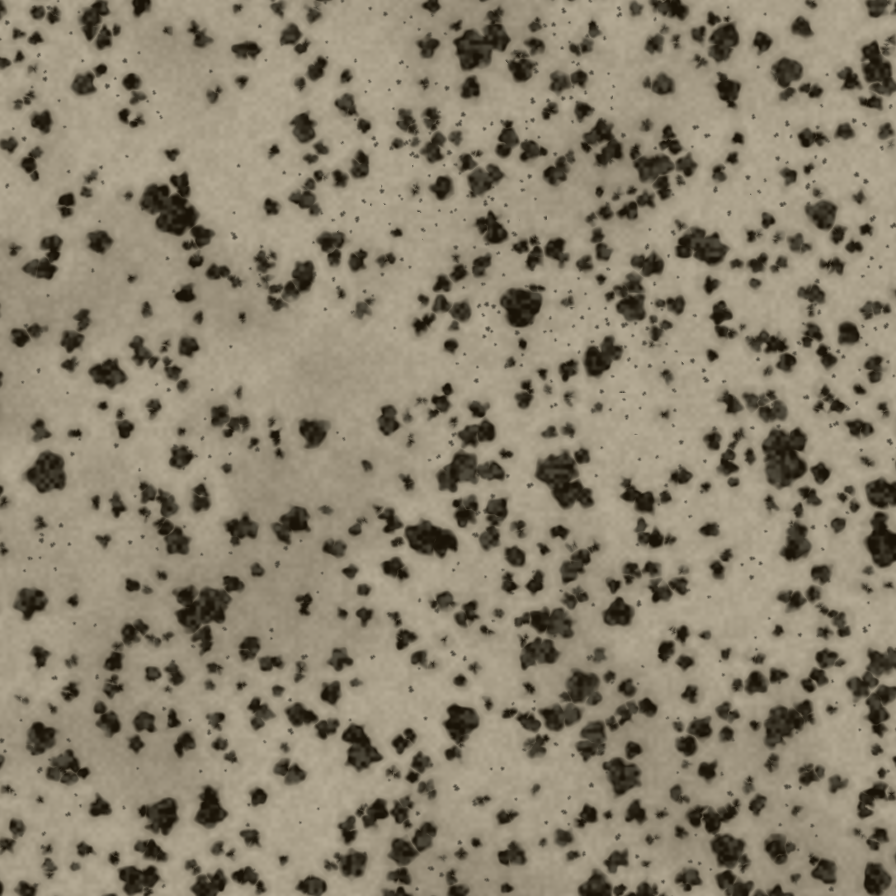
Write a Shadertoy shader that draws this texture.

```glsl
// Dark lobed shrubs scattered over pale sandy ground, seen from above.
// Jittered cell grids of several sizes give one joined distance field,
// shaded with soft edges, faint halos, mottled crowns and tiny specks.

#define BIG_SHARE 0.27
#define MID_SHARE 0.40
#define SMALL_SHARE 0.25
#define SPECK_SHARE 0.09
#define EDGE_SOFTNESS 0.0034
#define EDGE_ROUGHNESS 0.006
#define HALO_WIDTH 0.012
#define HALO_STRENGTH 0.30
#define GRAIN 0.085

const vec3 SAND_LIGHT = vec3(0.675, 0.635, 0.55);
const vec3 SAND_DULL = vec3(0.595, 0.555, 0.475);
const vec3 SHADE = vec3(0.40, 0.37, 0.30);
const vec3 CROWN_DARK = vec3(0.10, 0.075, 0.03);
const vec3 CROWN_LIGHT = vec3(0.31, 0.29, 0.235);

vec3 hash3(vec2 cell, float seed) {
    vec3 q = fract(vec3(cell.xyx + seed * 17.3) * vec3(0.1031, 0.1030, 0.0973));
    q += dot(q, q.yxz + 33.33);
    return fract((q.xxy + q.yzz) * q.zyx);
}

// Smooth value noise, 0 to 1
float noise(vec2 p) {
    vec2 i = floor(p), f = fract(p);
    f = f * f * (3.0 - 2.0 * f);
    float low = mix(hash3(i, 5.0).x, hash3(i + vec2(1, 0), 5.0).x, f.x);
    float high = mix(hash3(i + vec2(0, 1), 5.0).x, hash3(i + vec2(1, 1), 5.0).x, f.x);
    return mix(low, high, f.y);
}

// 1 inside an oval bare patch, fading to 0 outside
float clearing(vec2 p, vec2 center, vec2 size) {
    return 1.0 - smoothstep(0.7, 1.15, length((p - center) / size));
}

// Uneven plant density from layered sines and two bare patches
float density(vec2 p) {
    float waves = sin(p.x * 13.0 + 2.0 * sin(p.y * 9.0)) * sin(p.y * 15.0 + p.x * 5.0);
    float bare = max(clearing(p, vec2(0.37, 0.59), vec2(0.11, 0.065)),
                     clearing(p, vec2(0.31, 0.45), vec2(0.075, 0.04)));
    return (0.87 + 0.28 * p.x + 0.3 * waves) * (1.0 - bare);
}

// Broad region rich in specks
float speckRegion(vec2 p) {
    float field = 1.0 - smoothstep(0.1, 0.36, length((p - vec2(0.68, 0.77)) * vec2(0.8, 1.0)));
    return 0.6 + 2.6 * field * smoothstep(0.25, 0.7, noise(p * 11.0));
}

// Distance to a wobbly disc
float lobe(vec2 v, float radius, float phase) {
    float angle = atan(v.y, v.x + 1e-6);
    float wobble = 0.10 * sin(3.0 * angle + phase) + 0.07 * sin(5.0 * angle - 2.0 * phase);
    return length(v) - radius * (1.0 + wobble);
}

// Distance to the nearest plant of one jittered grid
float scatter(vec2 p, float cells, vec2 radii, float share, float seed) {
    vec2 home = floor(p * cells);
    float d = 1.0;
    for (int y = -1; y <= 1; y++)
    for (int x = -1; x <= 1; x++) {
        vec2 cell = home + vec2(x, y);
        vec3 place = hash3(cell, seed);
        vec3 form = hash3(cell, seed + 3.0);
        vec2 center = (cell + 0.08 + 0.84 * place.xy) / cells;
        if (place.z > share * density(center)) continue;
        float radius = mix(radii.x, radii.y, form.x * form.x);
        float phase = form.y * 6.2832;
        d = min(d, lobe(p - center, radius, phase));
        // Some plants grow a smaller companion
        if (form.z < 0.45) {
            vec2 side = vec2(cos(phase), sin(phase)) * radius * 1.15;
            d = min(d, lobe(p - center - side, radius * 0.75, phase + 2.0));
        }
    }
    return d;
}

void mainImage(out vec4 fragColor, in vec2 fragCoord) {
    vec2 p = fragCoord / iResolution.y;
    float fine = noise(p * 190.0);
    float medium = noise(p * 85.0 + 40.0);
    float broad = 0.6 * noise(p * 6.0 + 9.0) + 0.4 * noise(p * 17.0 + 3.0);

    // Plants of three sizes
    float d = scatter(p, 14.0, vec2(0.0145, 0.0225), BIG_SHARE, 1.0);
    d = min(d, scatter(p, 28.0, vec2(0.0080, 0.0125), MID_SHARE, 2.0));
    d = min(d, scatter(p, 40.0, vec2(0.0042, 0.0070), SMALL_SHARE, 7.0));
    d += (noise(p * 130.0 + 70.0) - 0.5) * EDGE_ROUGHNESS;

    // Sandy ground with grain
    vec3 color = mix(SAND_DULL, SAND_LIGHT, smoothstep(0.15, 0.65, broad));
    color += GRAIN * (0.6 * fine + 0.4 * medium - 0.5);

    // Specks
    float specks = scatter(p, 95.0, vec2(0.0010, 0.0026), SPECK_SHARE * speckRegion(p), 11.0);
    color = mix(color, CROWN_LIGHT * 0.8, 0.85 * (1.0 - smoothstep(-0.0018, 0.0018, specks)));

    // Halo, then mottled crowns
    color = mix(color, SHADE, HALO_STRENGTH * (1.0 - smoothstep(0.0, HALO_WIDTH, d)));
    float mottle = 0.45 * fine + 0.3 * medium + 0.25 * noise(p * 30.0 + 20.0);
    vec3 crown = mix(CROWN_DARK, CROWN_LIGHT, smoothstep(0.25, 0.85, mottle));
    color = mix(color, crown, 1.0 - smoothstep(-EDGE_SOFTNESS, EDGE_SOFTNESS, d));

    fragColor = vec4(color, 1.0);
}
```
